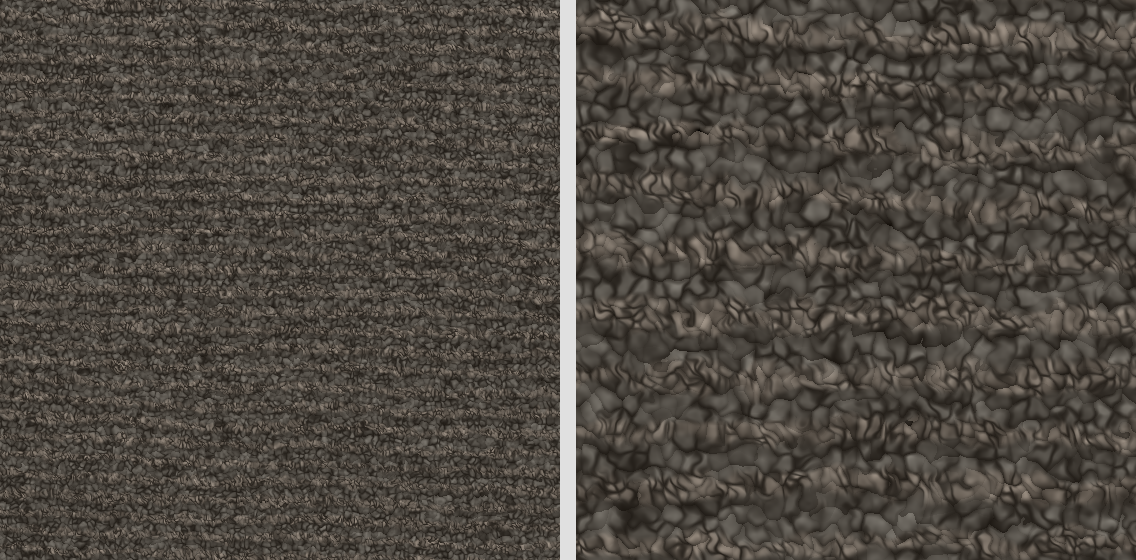
Left: the whole. Right: its middle third, enlarged.
A Shadertoy shader for this texture:

```glsl
// Woven cloth: thin tan twisted rows over a bed of chunky grey loops.
// Rows are warped, slightly tilted bands; both yarns are jittered cells shaded
// as soft domes lit from above, with broken dark gaps, fuzz and row shadows.

const float ROWS = 29.5;              // tan rows per canvas height
const float SLOPE = 0.028;            // fall of the rows to the right
const float ROW_HALF = 0.20;          // half width of a tan row, in row units
const float ROW_SOFT = 0.11;          // softness of the row edges
const vec2 LOOP_COUNT = vec2(98.0, 88.0);
const vec2 STRAND_COUNT = vec2(165.0, 108.0);
const float STRAND_LEAN = 0.5;        // slant of the twisted strands
const float FUZZ = 0.50;              // strength of the fibre grain
const vec3 GAP = vec3(0.122, 0.103, 0.082);
const vec3 GREY = vec3(0.415, 0.397, 0.368);
const vec3 TAN = vec3(0.510, 0.468, 0.425);

float hash(vec2 p) {
    return fract(sin(dot(p, vec2(127.1, 311.7))) * 43758.5453);
}

float noise(vec2 p) {
    vec2 i = floor(p), f = fract(p);
    f = f * f * (3.0 - 2.0 * f);
    return mix(mix(hash(i), hash(i + vec2(1, 0)), f.x),
               mix(hash(i + vec2(0, 1)), hash(i + vec2(1, 1)), f.x), f.y);
}

// Brightness of yarn made of jittered soft cells, with gaps that come and go
float yarnShade(vec2 p, float jitter, float gapDepth) {
    vec2 cell = floor(p), nearest = vec2(0.0);
    float first = 9.0, second = 9.0, tone = 0.0;
    for (int y = -1; y <= 1; y++) {
        for (int x = -1; x <= 1; x++) {
            vec2 id = cell + vec2(x, y);
            vec2 rnd = vec2(hash(id), hash(id + 57.3));
            vec2 offset = id + 0.5 + jitter * (rnd - 0.5) - p;
            float d = length(offset);
            if (d < first) {
                second = first;
                first = d;
                nearest = offset;
                tone = hash(id + 19.7);
            } else {
                second = min(second, d);
            }
        }
    }
    float depth = gapDepth * smoothstep(0.15, 0.75, noise(p * 0.9 + 4.0));
    float seam = 1.0 - depth * (1.0 - smoothstep(0.0, 0.6, second - first));
    float dome = 1.08 - 0.9 * first * first - 0.5 * nearest.y;
    return dome * seam * mix(0.72, 1.16, tone);
}

void mainImage(out vec4 fragColor, in vec2 fragCoord) {
    vec2 uv = fragCoord / iResolution.xy;

    // Rows: tilted, with slow bends and small kinks
    float bend = 0.012 * (noise(uv * vec2(5.0, 9.0)) - 0.5)
               + 0.010 * (noise(uv * vec2(32.0, 40.0) + 7.0) - 0.5)
               + 0.009 * (noise(uv * vec2(100.0, 80.0) + 3.0) - 0.5);
    float row = (uv.y + SLOPE * uv.x + bend) * ROWS;
    float across = fract(row) - 0.5;
    float halfWidth = ROW_HALF + 0.18 * (noise(vec2(uv.x * 45.0, floor(row) * 5.3)) - 0.5);
    float tanMask = 1.0 - smoothstep(halfWidth - ROW_SOFT, halfWidth + ROW_SOFT, abs(across));
    tanMask *= mix(0.62, 1.0, noise(uv * vec2(40.0, 60.0) + 23.0));

    // Small swirls that bend both yarns
    vec2 tilted = vec2(uv.x, uv.y + SLOPE * uv.x);
    vec2 warp = vec2(noise(uv * 45.0), noise(uv * 45.0 + 31.0)) - 0.5;
    vec2 curl = vec2(noise(uv * 150.0 + 9.0), noise(uv * 150.0 + 63.0)) - 0.5;

    // Grey loops, in loose columns
    float loops = yarnShade(tilted * LOOP_COUNT + warp * 0.9 + curl * 0.6, 0.8, 0.75);

    // Tan strands, slanted and locally curling
    vec2 q = tilted * STRAND_COUNT + warp * 1.6 + curl * 0.9;
    q.x += STRAND_LEAN * q.y;
    float strands = yarnShade(q, 0.9, 0.85);

    // Shadow below each row and rounding across it
    float below = -across - halfWidth;
    float shadow = smoothstep(-0.08, 0.05, below) * (1.0 - smoothstep(0.08, 0.32, below));
    shadow *= 0.45 + 0.55 * noise(uv * vec2(75.0, 50.0) + 41.0);
    loops *= 1.0 - 0.38 * shadow;
    strands *= 1.0 + 0.3 * across;

    // Fibre grain and broad unevenness of the cloth
    float grain = 0.6 * noise(uv * 250.0) + 0.4 * noise(uv * vec2(190.0, 140.0) + 17.0);
    float fuzz = 1.0 + FUZZ * (grain - 0.5);
    float patches = 0.96 + 0.08 * noise(uv * vec2(14.0, 22.0) + 11.0);
    float light = fuzz * patches * mix(0.97, 1.03, uv.y);

    vec3 greyYarn = mix(GAP, GREY, loops * light * 0.86);
    vec3 tanYarn = mix(GAP, TAN, strands * light * 0.94);
    fragColor = vec4(mix(greyYarn, tanYarn, tanMask), 1.0);
}
```
